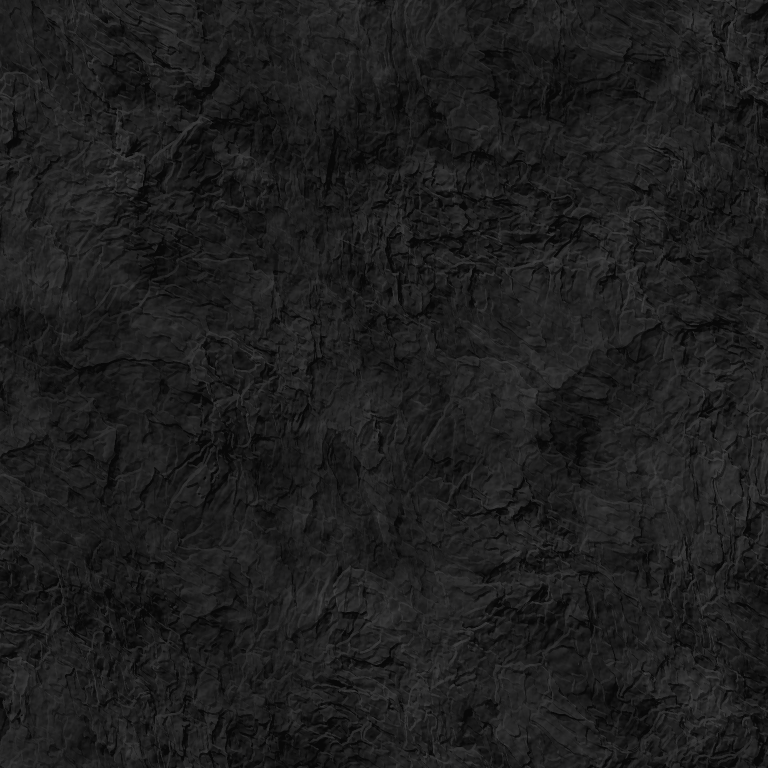
Give the GLSL for this texture, as a Shadertoy shader.

```glsl
// Dark fractured rock face: tilted Voronoi plates at four sizes are warped
// and stacked into a height field, which is lit from the upper left.
// Dark pockets, pale broken veins, broad stains and grain are added on top.

const vec3 ROCK_TINT = vec3(1.0, 1.0, 1.005);
const vec2 LIGHT_DIR = vec2(-0.55, 0.83);
const float BASE_TONE = 0.127;

vec2 hash2(vec2 p) {
    vec3 q = fract(p.xyx * vec3(0.1031, 0.1030, 0.0973));
    q += dot(q, q.yzx + 33.33);
    return fract((q.xx + q.yz) * q.zy);
}

float noise(vec2 p) {
    vec2 cell = floor(p);
    vec2 f = fract(p);
    f = f * f * (3.0 - 2.0 * f);
    float low = mix(hash2(cell).x, hash2(cell + vec2(1, 0)).x, f.x);
    float high = mix(hash2(cell + vec2(0, 1)).x, hash2(cell + vec2(1, 1)).x, f.x);
    return mix(low, high, f.y);
}

float fbm(vec2 p, int octaves) {
    float sum = 0.0;
    float total = 0.0;
    float weight = 1.0;
    for (int i = 0; i < octaves; i++) {
        sum += weight * noise(p);
        total += weight;
        weight *= 0.6;
        p = mat2(1.6, 1.2, -1.2, 1.6) * p + 17.3;
    }
    return sum / total;
}

vec2 warp(vec2 p, float frequency, float amount, int octaves) {
    vec2 q = p * frequency;
    vec2 shift = vec2(fbm(q + 3.7, octaves), fbm(q + 41.9, octaves));
    return p + amount * (shift - 0.5);
}

// Height of the nearest plate, each one a randomly tilted plane
float plates(vec2 p) {
    vec2 base = floor(p);
    float nearest = 9.0;
    vec2 offset = vec2(0);
    vec2 owner = base;
    for (int y = -1; y <= 1; y++) {
        for (int x = -1; x <= 1; x++) {
            vec2 cell = base + vec2(x, y);
            vec2 toSite = p - cell - hash2(cell);
            float d = dot(toSite, toSite);
            if (d < nearest) {
                nearest = d;
                offset = toSite;
                owner = cell;
            }
        }
    }
    vec2 tilt = 2.4 * hash2(owner + 71.0) - 1.2;
    return hash2(owner + 131.0).x + dot(offset, tilt);
}

float rockHeight(vec2 p) {
    vec2 q = warp(warp(p, 4.0, 0.13, 2), 30.0, 0.032, 4);
    // Slabs stand steeply and lean to one side
    q = vec2(q.x + 0.3 * q.y, 0.65 * q.y);
    float h = 0.38 * plates(q * 11.0 + 5.0);
    h += 0.30 * plates(q * 25.0 + 50.0);
    h += 0.21 * plates(q * 54.0 + 90.0);
    h += 0.11 * plates(q * 105.0 + 30.0);
    return h + 0.32 * fbm(p * 38.0, 4);
}

// Thin broken lines along the middle contour of a noise field
float veins(vec2 p, float frequency, float width) {
    vec2 q = warp(p, 26.0, 0.05, 4);
    q = vec2(q.x + 0.35 * q.y, 0.5 * q.y) * frequency;
    float line = 1.0 - smoothstep(0.0, width, abs(noise(q) - 0.5));
    return line * smoothstep(0.48, 0.66, fbm(p * 13.0 + 23.0, 3));
}

float rockTone(vec2 p) {
    float h = rockHeight(p);
    float slope = h - rockHeight(p + LIGHT_DIR * 0.0032);
    float depth = rockHeight(p + LIGHT_DIR * 0.011) - h;

    // Smooth faces alternate with heavily broken areas
    float broken = mix(0.6, 1.15, smoothstep(0.36, 0.6, fbm(p * 6.0 + 8.0, 3)));
    float relief = tanh(slope * 11.0) * (slope > 0.0 ? 0.055 : 0.06);
    float shadow = 0.055 * smoothstep(0.12, 0.45, depth);
    float pocket = 0.035 * smoothstep(0.52, 0.68, fbm(warp(p, 20.0, 0.06, 3) * 11.0, 3));

    float tone = BASE_TONE + broken * (relief - shadow) - pocket;
    tone += 0.055 * (h - 0.66);
    tone += 0.10 * (fbm(p * 3.2 + 60.0, 4) - 0.5);
    tone += 0.075 * (fbm(p * 150.0, 3) - 0.5);
    tone += 0.035 * veins(p, 11.0, 0.04);
    tone += 0.030 * veins(p + 4.0, 23.0, 0.06);
    return clamp(tone, 0.03, 0.25);
}

void mainImage(out vec4 fragColor, in vec2 fragCoord) {
    // Average four samples per pixel to smooth the plate edges
    float tone = 0.0;
    for (int i = 0; i < 4; i++) {
        vec2 jitter = vec2(i % 2, i / 2) * 0.5 - 0.25;
        tone += 0.25 * rockTone((fragCoord + jitter) / iResolution.y + 2.0);
    }
    fragColor = vec4(tone * ROCK_TINT, 1.0);
}
```
